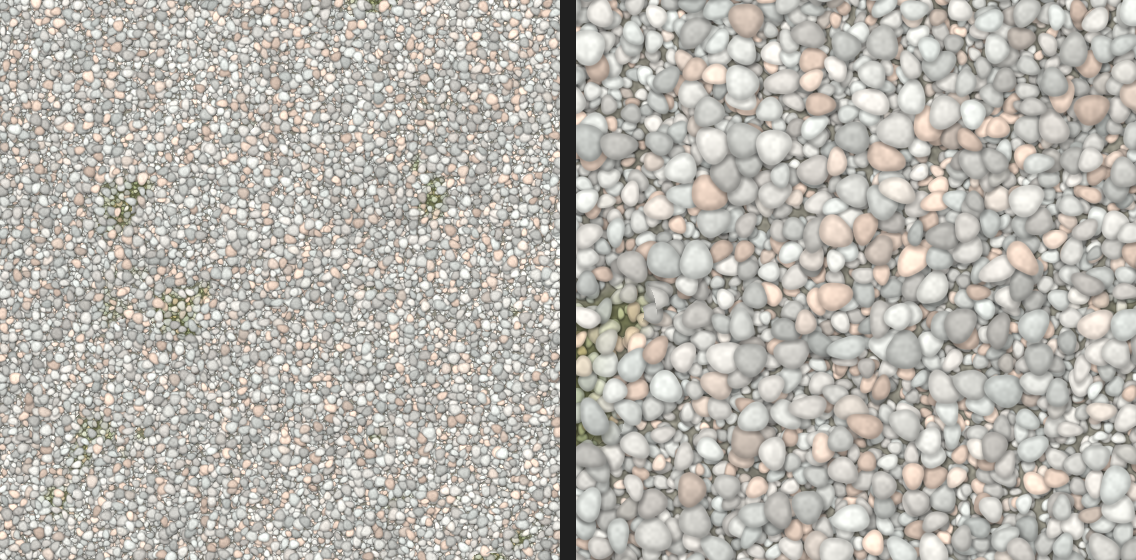
Left: the whole. Right: its middle third, enlarged.
A WebGL 2 fragment shader for this texture:

```glsl
#version 300 es
precision highp float;
// Bed of small rounded grey and peach pebbles with faint mossy hollows.

uniform vec2 u_resolution;
out vec4 fragColor;

const int LAYERS = 4;
const float FINEST_GRID = 130.0;
const float GRID_RATIO = 0.745;
const float TAU = 6.28318;
const vec2 LIGHT_DIR = vec2(-0.5, 0.86);

const vec3 GROUND = vec3(0.56, 0.55, 0.50);
const vec3 COOL_TINT = vec3(0.985, 1.005, 0.985);
const vec3 WARM_TINT = vec3(1.02, 1.0, 0.97);
const vec3 PEACH_TINT = vec3(1.10, 0.99, 0.91);
const vec3 MOSS_TINT = vec3(0.84, 0.86, 0.74);

vec3 hash3(vec2 p) {
    vec3 h = fract(p.xyx * vec3(0.1031, 0.1030, 0.0973));
    h += dot(h, h.yxz + 33.33);
    return fract((h.xxy + h.yzz) * h.zyx);
}

float valueNoise(vec2 p) {
    vec2 cell = floor(p);
    vec2 f = fract(p);
    f = f * f * (3.0 - 2.0 * f);
    float low = mix(hash3(cell).x, hash3(cell + vec2(1, 0)).x, f.x);
    float high = mix(hash3(cell + vec2(0, 1)).x, hash3(cell + vec2(1, 1)).x, f.x);
    return mix(low, high, f.y);
}

vec2 rotate(vec2 p, float angle) {
    float c = cos(angle), s = sin(angle);
    return vec2(c * p.x + s * p.y, c * p.y - s * p.x);
}

// Relative radius inside a lumpy ellipse: 0 at the centre, 1 on the rim.
float pebbleRadius(vec2 p, vec2 axes, float angle, vec2 phase) {
    vec2 q = rotate(p, angle) / axes;
    float a = atan(q.y, q.x);
    float lump = 1.0 + 0.06 * cos(2.0 * a + phase.x) + 0.07 * cos(3.0 * a + phase.y);
    return length(q) / lump;
}

vec3 pebbleColor(vec3 h) {
    vec3 tint = mix(COOL_TINT, WARM_TINT, h.y);
    tint = mix(tint, PEACH_TINT, smoothstep(0.74, 0.90, h.z));
    return tint * mix(0.72, 0.98, h.x);
}

// Paints one grid of pebbles, with their contact shadows, over the base.
vec3 paintLayer(vec3 base, vec2 p, float grid, float presence, float grain, float seed, float pixel) {
    vec2 home = floor(p * grid);
    for (int j = -1; j <= 1; j++) {
        for (int i = -1; i <= 1; i++) {
            vec2 cell = home + vec2(i, j);
            vec3 place = hash3(cell + seed);
            vec3 form = hash3(cell + seed + 57.3);
            vec3 shade = hash3(cell + seed + 113.7);
            if (place.z > presence) continue;

            vec2 offset = p * grid - cell - mix(vec2(0.15), vec2(0.85), place.xy);
            float major = mix(0.38, 0.62, form.x);
            vec2 axes = major * vec2(1.0, mix(0.62, 0.96, form.y));
            float angle = form.z * TAU;
            vec2 phase = shade.yz * TAU;

            float r = pebbleRadius(offset, axes, angle, phase);
            float dist = (r - 1.0) * axes.y / grid;
            float cover = 1.0 - smoothstep(-0.8 * pixel, 0.8 * pixel, dist);

            // Soft shadow falls away from the light.
            float shadowR = pebbleRadius(offset + 0.05 * LIGHT_DIR, axes, angle, phase);
            float shadow = 1.0 - smoothstep(-0.03, 0.15, (shadowR - 1.0) * axes.y);
            base *= 1.0 - 0.25 * shadow;

            // Rounded body: dark rim, brighter lit side, mottled surface.
            float body = mix(0.79, 1.0, smoothstep(0.0, 0.5, 1.0 - r));
            float lit = 1.01 + 0.08 * dot(offset / major, LIGHT_DIR);
            vec3 stone = pebbleColor(shade) * body * lit * (1.0 + 0.14 * grain);
            base = mix(base, stone, cover);
        }
    }
    return base;
}

void main() {
    vec2 p = gl_FragCoord.xy / u_resolution.y;
    float pixel = 1.0 / u_resolution.y;

    float grain = 0.5 * valueNoise(p * 210.0) + 0.5 * valueNoise(p * 430.0 + 9.0) - 0.5;
    float patches = 0.65 * valueNoise(p * 9.0 + 31.0) + 0.35 * valueNoise(p * 27.0 + 5.0);
    float moss = smoothstep(0.68, 0.88, patches);

    // Small gravel lies at the bottom, larger pebbles on top.
    vec3 color = GROUND * (1.0 + 0.4 * grain);
    float grid = FINEST_GRID;
    for (int layer = 0; layer < LAYERS; layer++) {
        float height = float(layer) / float(LAYERS - 1);
        float presence = mix(1.0, 0.76, height) - 0.3 * moss;
        color = paintLayer(color, p, grid, presence, grain, 211.0 * float(layer + 1), pixel);
        color *= mix(vec3(1.0), MOSS_TINT, moss * (1.0 - height));
        grid *= GRID_RATIO;
    }

    // Gentle drift of brightness across the bed.
    color *= 0.97 + 0.08 * valueNoise(p * 6.0 + 77.0);
    fragColor = vec4(clamp(color, 0.0, 1.0), 1.0);
}
```
